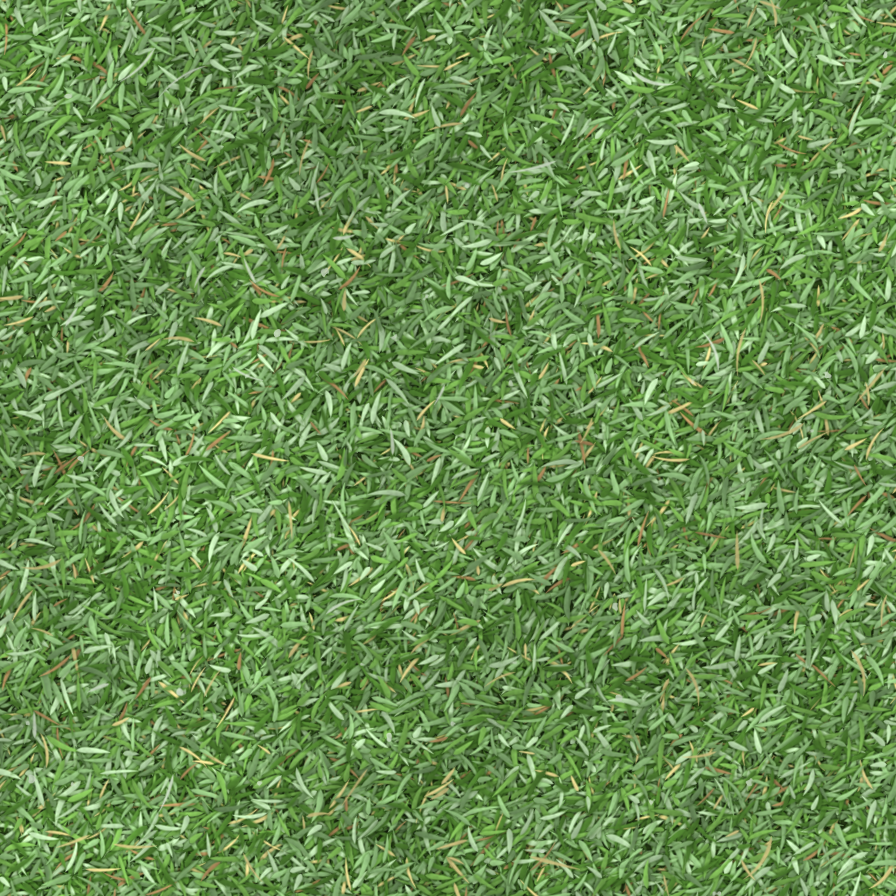
A WebGL 2 fragment shader for this texture:

```glsl
#version 300 es
precision highp float;
// Short mown lawn seen from above: many layers of jittered grid cells, each
// holding one narrow strap-shaped blade that shades the layers beneath it,
// topped by sparse dry stems and pale flecks.

uniform vec2 u_resolution;
out vec4 fragColor;

const int LAYERS = 18;
const float CELL = 0.024;                      // grid pitch of one blade layer
const vec2 HALF_LENGTH = vec2(0.008, 0.021);   // shortest, longest
const vec2 HALF_WIDTH = vec2(0.0016, 0.0031);  // narrowest, widest
const float LEAN = 0.7;                        // favoured direction, radians
const float SHADOW_REACH = 0.004;
const vec3 SHADOW_STRENGTH = vec3(0.21, 0.17, 0.26);
const float SOFTNESS = 0.0009;
const float STEM_CELL = 0.09;
const float STEM_CHANCE = 0.45;
const float FLECK_CELL = 0.06;
const float FLECK_CHANCE = 0.14;
const float GAIN = 1.10;

const vec3 SOIL = vec3(0.17, 0.26, 0.09);
const vec3 DEEP = vec3(0.28, 0.45, 0.17);
const vec3 VIVID = vec3(0.43, 0.62, 0.29);
const vec3 DULL = vec3(0.41, 0.54, 0.35);
const vec3 LIGHT = vec3(0.52, 0.68, 0.45);
const vec3 PALE = vec3(0.66, 0.78, 0.61);
const vec3 STRAW = vec3(0.80, 0.75, 0.50);
const vec3 RUST = vec3(0.62, 0.50, 0.33);
const vec3 BLEACHED = vec3(0.80, 0.86, 0.77);

vec4 hash4(vec3 seed) {
    vec4 h = fract(seed.xyzx * vec4(0.1031, 0.1030, 0.0973, 0.1099));
    h += dot(h, h.wzxy + 33.33);
    return fract((h.xxyz + h.yzzw) * h.zywx);
}

float valueNoise(vec2 p, float seed) {
    vec2 i = floor(p), f = fract(p);
    f = f * f * (3.0 - 2.0 * f);
    float a = hash4(vec3(i, seed)).x, b = hash4(vec3(i + vec2(1, 0), seed)).x;
    float c = hash4(vec3(i + vec2(0, 1), seed)).x, d = hash4(vec3(i + 1.0, seed)).x;
    return mix(mix(a, b, f.x), mix(c, d, f.x), f.y);
}

// Rotates into the blade frame: x runs to the tip, y across, with a bend.
vec2 bladeFrame(vec2 p, float angle, float bend) {
    float c = cos(angle), s = sin(angle);
    vec2 q = vec2(c * p.x + s * p.y, c * p.y - s * p.x);
    q.y += bend * q.x * q.x;
    return q;
}

// Approximate distance to a strap that narrows towards its tip.
float bladeDistance(vec2 q, float halfLength, float halfWidth) {
    float t = q.x / halfLength;
    float width = halfWidth * (1.0 - t * t * t * t) * (1.0 - 0.4 * t);
    return max(abs(q.y) - max(width, -halfWidth), abs(q.x) - halfLength);
}

vec3 bladeColor(float pick) {
    if (pick < 0.19) return DEEP;
    if (pick < 0.38) return VIVID;
    if (pick < 0.51) return DULL;
    if (pick < 0.78) return LIGHT;
    if (pick < 0.94) return PALE;
    return pick < 0.98 ? STRAW : RUST;
}

void main() {
    vec2 p = gl_FragCoord.xy / u_resolution.y;
    float edge = SOFTNESS + 0.5 / u_resolution.y;
    vec3 color = SOIL * (0.7 + 0.6 * valueNoise(p * 150.0, 1.0));

    // Blades, from the ground up
    for (int layer = 0; layer < LAYERS; layer++) {
        float z = float(layer) + 3.0;
        float depth = float(layer) / float(LAYERS - 1);
        vec2 grid = p / CELL + 40.0 + 7.0 * hash4(vec3(z, 5.0, 9.0)).xy;
        for (int k = 0; k < 9; k++) {
            vec2 cell = floor(grid) + vec2(k % 3 - 1, k / 3 - 1);
            vec4 h = hash4(vec3(cell, z));
            vec2 offset = (grid - cell - h.xy) * CELL;
            if (dot(offset, offset) > CELL * CELL) continue;
            vec4 g = hash4(vec3(cell, z + 50.0));
            float angle = 6.2832 * h.z;
            angle -= 0.2 * sin(2.0 * (angle - LEAN));
            vec2 q = bladeFrame(offset, angle, 20.0 * (g.x - 0.5));
            float slim = g.z > 0.94 ? 0.65 : 1.0;
            float halfWidth = slim * mix(HALF_WIDTH.x, HALF_WIDTH.y, g.y);
            float d = bladeDistance(q, mix(HALF_LENGTH.x, HALF_LENGTH.y, h.w), halfWidth);
            color *= 1.0 - SHADOW_STRENGTH * (1.0 - smoothstep(0.0, SHADOW_REACH, d));
            float across = clamp(q.y / halfWidth, -1.0, 1.0);
            float shade = (0.88 + 0.24 * g.w) * (1.0 + 0.06 * across * sign(cos(angle)));
            shade *= mix(0.78, 1.0, smoothstep(0.0, 0.7, depth)) * (1.0 + 4.0 * q.x);
            color = mix(color, bladeColor(g.z) * shade * GAIN, 1.0 - smoothstep(-edge, edge, d));
        }
    }

    // Dry stems and small pale flecks lying on top
    for (int k = 0; k < 9; k++) {
        vec2 neighbor = vec2(k % 3 - 1, k / 3 - 1);
        vec2 cell = floor(p / STEM_CELL) + neighbor + 20.0;
        vec4 h = hash4(vec3(cell, 91.0)), g = hash4(vec3(cell, 92.0));
        vec2 q = bladeFrame(p - (cell - 20.0 + h.xy) * STEM_CELL, 6.2832 * h.z, 20.0 * (g.x - 0.5));
        float d = bladeDistance(q, mix(0.012, 0.032, g.y * g.y), mix(0.0011, 0.0021, g.z));
        float cover = step(h.w, STEM_CHANCE) * (1.0 - smoothstep(-edge, edge, d));
        color = mix(color, mix(STRAW, BLEACHED, step(0.6, g.w)), 0.9 * cover);

        cell = floor(p / FLECK_CELL) + neighbor + 20.0;
        h = hash4(vec3(cell, 95.0));
        float ragged = 0.006 * (valueNoise(p * 260.0, 2.0) - 0.5);
        d = length(p - (cell - 20.0 + h.xy) * FLECK_CELL) - mix(0.001, 0.004, h.z) + ragged;
        color = mix(color, BLEACHED, 0.8 * step(h.w, FLECK_CHANCE) * (1.0 - smoothstep(-edge, edge, d)));
    }

    // Broad uneven growth, clumps and fine grain
    float growth = 0.4 * valueNoise(p * 4.0, 3.0) + 0.3 * valueNoise(p * 11.0, 4.0)
                 + 0.3 * valueNoise(p * 28.0, 7.0);
    color *= 0.84 + 0.32 * growth + 0.08 * (valueNoise(p * 330.0, 6.0) - 0.5);
    fragColor = vec4(clamp(color, 0.0, 1.0), 1.0);
}
```
